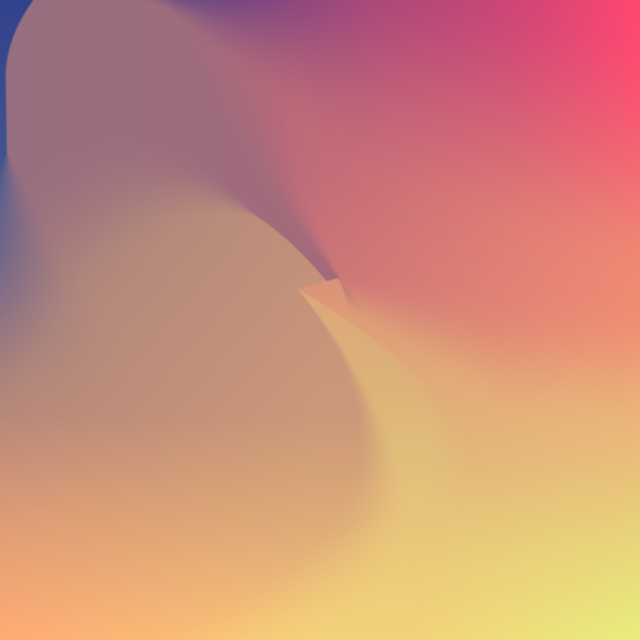
A Shadertoy shader for this background:

```glsl
// A warm mesh-like gradient of folded silk: mauve, rose, tan and yellow sheets.
// Each sheet is a smooth colour ramp; parabolic folds that sharpen toward a
// central pinch decide which sheet covers which.

#define PINCH_X 0.465      // where the folds meet, from the left
#define PINCH_DEPTH 0.452  // where the folds meet, from the top
#define BELLY_DEPTH 0.73   // depth at which the lower folds bulge most
#define CRISP 0.0025       // half width of the sharpest edges

vec3 rgb(float r, float g, float b) { return vec3(r, g, b) / 255.0; }

// Soft step from 0 to 1 around an edge
float fold(float edge, float halfWidth, float v) {
    return smoothstep(edge - halfWidth, edge + halfWidth, v);
}

// Five evenly spaced colours over t = 0..1
vec3 ramp(float t, vec3 a, vec3 b, vec3 c, vec3 d, vec3 e) {
    vec4 k = clamp(4.0 * t - vec4(0.0, 1.0, 2.0, 3.0), 0.0, 1.0);
    return a + (b - a) * k.x + (c - b) * k.y + (d - c) * k.z + (e - d) * k.w;
}

// Mauve above tan, with a blue shadow along the left border
vec3 leftSheet(float x, float depth) {
    vec3 mauve = mix(rgb(151.0, 111.0, 128.0), rgb(163.0, 106.0, 123.0),
                     clamp(2.0 * x, 0.0, 1.0));
    float t = (1.0 - depth) / 0.7;
    vec3 tanLeft = ramp(t, rgb(255.0, 172.0, 115.0), rgb(225.0, 157.0, 117.0),
        rgb(183.0, 136.0, 122.0), rgb(172.0, 132.0, 124.0), rgb(165.0, 128.0, 124.0));
    vec3 tanRight = ramp(t, rgb(248.0, 200.0, 120.0), rgb(222.0, 172.0, 120.0),
        rgb(203.0, 152.0, 121.0), rgb(198.0, 147.0, 122.0), rgb(190.0, 143.0, 122.0));
    vec3 tanColor = mix(tanLeft, tanRight, clamp(2.0 * x, 0.0, 1.0));

    float ridge = 0.295 + 2.5 * (x - 0.27) * (x - 0.27);
    float ridgeBlur = CRISP + 0.5 * max(0.4 - x, 0.0);
    vec3 color = mix(mauve, tanColor, fold(ridge, ridgeBlur, depth));

    float curl = max(1.0 - depth / 0.12, 0.0);
    float border = 0.009 + 0.043 * curl * curl + 0.015 * max(depth - 0.12, 0.0);
    float borderBlur = CRISP + 0.6 * max(depth - 0.24, 0.0);
    float shadow = (1.0 - fold(border, borderBlur, x))
                 * (1.0 - smoothstep(0.3, 0.65, depth));
    vec3 blue = mix(rgb(50.0, 65.0, 140.0), rgb(68.0, 90.0, 145.0),
                    clamp(3.0 * depth, 0.0, 1.0));
    return mix(color, blue, shadow);
}

// Rose sheet over the left one, below a purple to red band at the top
vec3 upperSheet(float x, float depth, vec3 left) {
    float across = clamp((x - 0.39) / 0.61, 0.0, 1.0);
    vec3 roseHigh = mix(rgb(182.0, 104.0, 121.0), rgb(238.0, 120.0, 117.0), across);
    vec3 roseLow = mix(rgb(194.0, 113.0, 120.0), rgb(240.0, 138.0, 115.0), across);
    vec3 rose = mix(roseHigh, roseLow, smoothstep(0.2, 0.46, depth));

    float crease = 0.36 + 0.1 * depth + 0.67 * depth * depth;
    float creaseBlur = CRISP + 0.25 * max(0.435 - depth, 0.0);
    vec3 color = mix(left, rose, fold(crease, creaseBlur, x));

    vec3 band = ramp((x - 0.2) / 0.8, rgb(58.0, 56.0, 130.0), rgb(110.0, 60.0, 129.0),
        rgb(168.0, 65.0, 122.0), rgb(205.0, 68.0, 118.0), rgb(255.0, 72.0, 112.0));
    float bandEdge = 0.3 * (x - 0.26) - 0.004;
    float bandBlur = clamp(0.02 + 0.6 * (x - 0.26), 0.02, 0.2);
    return mix(band, color, fold(bandEdge, bandBlur, depth));
}

// Peach to yellow ground, a pale petal on it, and the bulging left sheet on top
vec3 lowerSheet(float x, float depth, vec3 left) {
    float t = (1.0 - depth) / 0.56;
    vec3 inner = ramp(t, rgb(244.0, 210.0, 122.0), rgb(234.0, 200.0, 122.0),
        rgb(224.0, 181.0, 121.0), rgb(224.0, 169.0, 120.0), rgb(220.0, 146.0, 120.0));
    vec3 outer = ramp(t, rgb(232.0, 238.0, 125.0), rgb(232.0, 215.0, 123.0),
        rgb(234.0, 190.0, 122.0), rgb(235.0, 170.0, 121.0), rgb(238.0, 150.0, 118.0));
    vec3 color = mix(inner, outer, clamp((x - 0.65) / 0.35, 0.0, 1.0));

    vec3 petal = ramp(t, rgb(246.0, 210.0, 122.0), rgb(237.0, 204.0, 122.0),
        rgb(226.0, 190.0, 122.0), rgb(220.0, 176.0, 121.0), rgb(222.0, 165.0, 121.0));
    float rise = BELLY_DEPTH - depth;
    float below = max(depth - PINCH_DEPTH, 0.0);
    float petalEdge = 0.71 - 3.17 * rise * rise;
    float petalAmount = (1.0 - fold(petalEdge, CRISP + 0.6 * below * below, x))
                      * (1.0 - smoothstep(0.7, 0.95, depth));
    color = mix(color, petal, petalAmount);

    float bellyEdge = 0.58 - (rise > 0.0 ? 1.49 : 3.3) * rise * rise;
    float bellyBlur = CRISP + 0.5 * below * below;
    return mix(left, color, fold(bellyEdge + 0.3 * bellyBlur, bellyBlur, x));
}

void mainImage(out vec4 fragColor, in vec2 fragCoord) {
    vec2 uv = fragCoord / iResolution.xy;
    float x = uv.x;
    float depth = 1.0 - uv.y;

    vec3 left = leftSheet(x, depth);
    vec3 upper = upperSheet(x, depth, left);
    vec3 lower = lowerSheet(x, depth, left);

    // The seam is crisp at the pinch and melts away to the right
    float seam = PINCH_DEPTH - 0.28 * clamp(x - PINCH_X, 0.0, 0.068);
    float melt = min(0.02 * smoothstep(0.525, 0.545, x) + 0.35 * max(x - 0.53, 0.0), 0.11);
    fragColor = vec4(mix(upper, lower, fold(seam + melt, CRISP + melt, depth)), 1.0);
}
```
